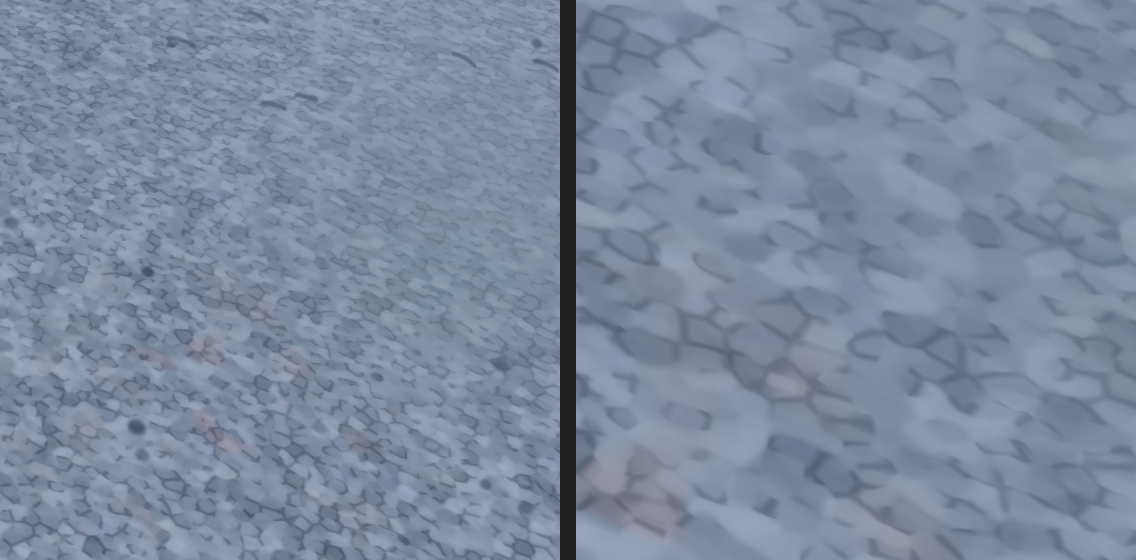
Left: the whole. Right: its middle third, enlarged.
Give the GLSL for this texture, as a three.js fragment shader.

```glsl
// Soft grey-blue gravel seen at a slant, finer towards the top.
// Blended cellular noise gives the grains and their broken dark gaps;
// layered sines shade the ground, and loops scatter stones and twigs.
varying vec2 vUv;

const vec3 GRAVEL = vec3(0.503, 0.559, 0.650);
const vec3 DARK_STONE = vec3(0.23, 0.26, 0.36);
const vec3 TWIG = vec3(0.27, 0.31, 0.39);
const vec3 WARM_SHIFT = vec3(0.045, -0.012, -0.030);
const vec3 MOSS_SHIFT = vec3(-0.022, -0.004, -0.018);

vec2 hash2(vec2 p) {
  vec2 q = vec2(dot(p, vec2(127.1, 311.7)), dot(p, vec2(269.5, 183.3)));
  return fract(sin(q) * 43758.545);
}

// Turns p so that x runs along the given angle.
vec2 turn(vec2 p, float angle) {
  float c = cos(angle), s = sin(angle);
  return vec2(c * p.x + s * p.y, c * p.y - s * p.x);
}

// Ground plane in perspective, cells stretched along the slant.
vec2 groundCells(vec2 uv) {
  float depth = 1.0 / (2.6 - uv.y);
  vec2 ground = vec2((uv.x - 0.5) * depth * 94.0, -257.0 * depth);
  ground.y = -ground.y;
  return turn(ground, -0.60) * vec2(0.78, 1.2);
}

// Blended cells: x = tone (-1..1), y = tint (0..1), z = gap between grains.
vec3 grains(vec2 p, float sharpness) {
  vec2 cell = floor(p), f = fract(p);
  float nearest = 9.0, second = 9.0, total = 0.0;
  vec2 blend = vec2(0.0);
  for (int j = -1; j <= 1; j++) {
    for (int i = -1; i <= 1; i++) {
      vec2 offset = vec2(float(i), float(j));
      vec2 id = cell + offset;
      vec2 d = offset + 0.1 + 0.8 * hash2(id) - f;
      float d2 = dot(d, d);
      float weight = exp(-sharpness * d2);
      blend += weight * hash2(id + 71.3);
      total += weight;
      second = min(second, max(nearest, d2));
      nearest = min(nearest, d2);
    }
  }
  blend /= total;
  float gap = 1.0 - smoothstep(0.0, 0.38, sqrt(second) - sqrt(nearest));
  return vec3(blend.x * 2.0 - 1.0, blend.y, gap);
}

// Slow uneven shading from layered sines, about -1..1.
float groundShade(vec2 p) {
  float shade = sin(p.x * 7.0 + 2.0 * sin(p.y * 5.0)) * 0.5;
  shade += sin(p.y * 13.0 - p.x * 9.0 + 1.7) * 0.3;
  return shade + sin(p.x * 23.0 + p.y * 19.0) * 0.2;
}

float softSpot(vec2 p, vec2 center, vec2 radius) {
  vec2 d = (p - center) / radius;
  return exp(-dot(d, d));
}

// Few dark rounded stones, smaller with distance.
float stones(vec2 uv) {
  float cover = 0.0;
  for (int i = 0; i < 14; i++) {
    vec2 seed = vec2(float(i), 5.0);
    vec2 center = hash2(seed), look = hash2(seed + 31.0);
    float size = mix(0.018, 0.009, center.y) * mix(0.65, 1.1, look.x);
    vec2 d = turn(uv - center, -0.4) / vec2(size * 1.15, size * 0.85);
    float body = 1.0 - smoothstep(0.45, 1.25, length(d));
    cover = max(cover, body * mix(0.3, 0.85, look.y * look.y));
  }
  return cover;
}

// Thin bent twigs lying along the slant in the upper part.
float twigs(vec2 uv) {
  float cover = 0.0;
  for (int i = 0; i < 6; i++) {
    vec2 seed = vec2(float(i), 19.0);
    vec2 look = hash2(seed + 8.0);
    vec2 center = mix(vec2(0.2, 0.55), vec2(0.98, 1.0), hash2(seed));
    vec2 d = turn(uv - center, mix(-0.55, -0.2, look.x));
    float halfLength = mix(0.014, 0.028, look.y);
    d.y += 6.0 * d.x * d.x;
    d.x = max(abs(d.x) - halfLength, 0.0);
    cover = max(cover, 1.0 - smoothstep(0.001, 0.0065, length(d)));
  }
  return cover;
}

void main() {
  vec2 cells = groundCells(vUv);
  vec3 coarse = grains(cells, 7.0);
  vec3 fine = grains(turn(cells, 0.35) * 1.75 + 13.7, 6.0);
  vec3 patches = grains(cells * 0.45 + 41.0, 4.0);

  // Relief is strong at the lower left and faint at the upper right.
  float calm = softSpot(vUv, vec2(0.88, 0.68), vec2(0.42, 0.40));
  float relief = mix(1.12, 0.78, vUv.y) * (1.0 - 0.55 * calm);
  float broken = smoothstep(-0.25, 0.55, -fine.x - 0.4 * patches.x);
  float tone = 0.075 * coarse.x + 0.036 * fine.x + 0.018 * patches.x;
  tone -= 0.105 * coarse.z * broken;
  tone = tone * relief + 0.009 * groundShade(vUv);
  tone += 0.022 * softSpot(vUv, vec2(0.85, 1.0), vec2(0.5, 0.25));

  float warmArea = softSpot(vUv, vec2(0.42, 0.25), vec2(0.35, 0.25));
  float warm = warmArea * smoothstep(0.55, 0.85, patches.y);
  float moss = softSpot(vUv, vec2(0.80, 0.53), vec2(0.22, 0.16));
  vec3 color = GRAVEL + tone + WARM_SHIFT * warm + MOSS_SHIFT * moss;
  color += vec3(-0.006, 0.0, 0.006) * (coarse.y * 2.0 - 1.0);
  color = mix(color, DARK_STONE, stones(vUv));
  color = mix(color, TWIG, 0.6 * twigs(vUv));
  gl_FragColor = vec4(color, 1.0);
}
```
